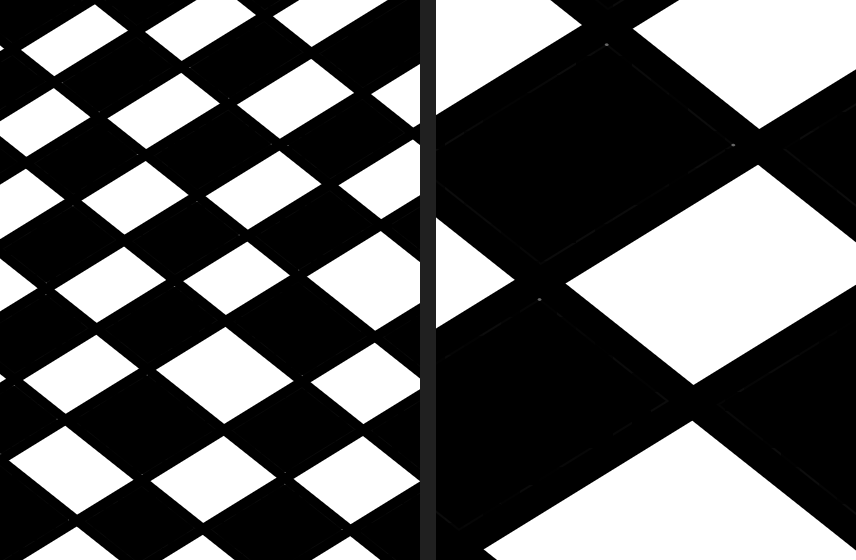
Left, the full canvas; right, a detail of the centre.
This pattern is drawn by a Shadertoy shader. Its source:

```glsl
// Slanted black and white checker floor with uneven tile sizes and black joints.

const int JOINTS = 10;
const float RISE = 0.617;          // slope of the joints climbing to the right
const float FALL = 0.793;          // slope of the joints dropping to the right
const float RISE_GAP = 0.0104;     // half joint widths, measured vertically
const float FALL_GAP = 0.0109;
const vec3 DARK = vec3(0.0);
const vec3 LIGHT = vec3(1.0);
const float RIM_WIDTH = 0.0006;    // faint worn rim around the dark tiles
const float RIM_LEVEL = 0.05;
const float RIM_PATCH = 90.0;      // wear patches per canvas height
const float SPECK_RADIUS = 0.0009; // chipped corners of the dark tiles
const float SPECK_LEVEL = 0.4;
const float SPECK_CHANCE = 0.35;

// Joint centres along each axis, in canvas heights from the top left corner
const float RISE_JOINTS[JOINTS] = float[JOINTS](
    0.1018, 0.2062, 0.3194, 0.4376, 0.5665, 0.6935, 0.8217, 1.0144, 1.1681, 1.3329);
const float FALL_JOINTS[JOINTS] = float[JOINTS](
    -0.3465, -0.1375, 0.0702, 0.2536, 0.4505, 0.6569, 0.8206, 1.02, 1.2, 1.4);

float hash(vec2 p) {
    vec3 q = fract(p.xyx * vec3(0.1031, 0.1030, 0.0973));
    q += dot(q, q.yzx + 33.33);
    return fract((q.x + q.y) * q.z);
}

// Band index, then signed distances inward from its two edges
vec3 findBand(float coord, float joints[JOINTS], float gap, float slope) {
    float index = 0.0, start = -9.0, end = 9.0;
    for (int i = 0; i < JOINTS; i++) {
        if (coord >= joints[i]) {
            index += 1.0;
            start = joints[i];
        } else {
            end = min(end, joints[i]);
        }
    }
    vec2 inset = vec2(coord - start, end - coord) - gap;
    return vec3(index, inset / length(vec2(1.0, slope)));
}

float fill(float dist, float pixel) {
    return clamp(dist / pixel + 0.5, 0.0, 1.0);
}

void mainImage(out vec4 fragColor, in vec2 fragCoord) {
    float pixel = 1.0 / iResolution.y;
    vec2 pos = vec2(fragCoord.x, iResolution.y - fragCoord.y) * pixel;

    // Skewed tile coordinates
    vec3 rise = findBand(pos.y + RISE * pos.x, RISE_JOINTS, RISE_GAP, RISE);
    vec3 fall = findBand(pos.y - FALL * pos.x, FALL_JOINTS, FALL_GAP, FALL);
    vec2 tile = vec2(rise.x, fall.x);
    vec2 inset = vec2(min(rise.y, rise.z), min(fall.y, fall.z));
    float lightTile = mod(tile.x + tile.y, 2.0);

    // Tile face
    float face = fill(inset.x, pixel) * fill(inset.y, pixel);
    vec3 color = mix(DARK, LIGHT, face * lightTile);

    // Broken rim of the dark tiles
    float rimDist = abs(min(inset.x, inset.y));
    float wear = hash(floor(pos * RIM_PATCH));
    float rim = fill(RIM_WIDTH - rimDist, pixel) * wear * RIM_LEVEL;

    // Specks on some dark tile corners
    vec2 corner = step(vec2(rise.y, fall.y), vec2(rise.z, fall.z));
    float chipped = step(hash(tile * 2.0 + corner + 7.0), SPECK_CHANCE);
    float speck = fill(SPECK_RADIUS - length(inset), pixel) * chipped * SPECK_LEVEL;

    color += (1.0 - lightTile) * max(rim, speck);
    fragColor = vec4(color, 1.0);
}
```
